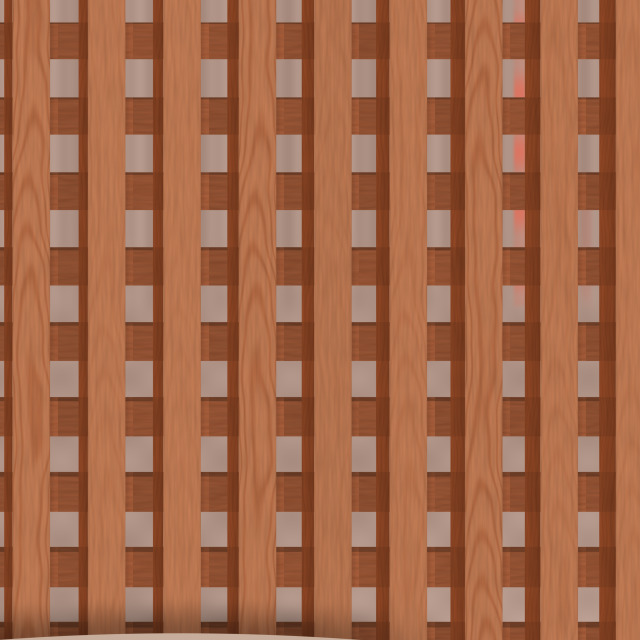
A WebGL 1 fragment shader for this pattern:

```glsl
precision highp float;
// Wooden lattice: upright slats over crossbars, with pale daylight in the gaps.
uniform vec2 u_resolution;

float hash(vec2 p) {
  return fract(sin(dot(p, vec2(127.1, 311.7))) * 4375.85);
}

// Distance to the nearest scattered point.
float cellular(vec2 p) {
  vec2 cell = floor(p);
  float nearest = 2.0;
  for (int y = -1; y <= 1; y++) {
    for (int x = -1; x <= 1; x++) {
      vec2 c = cell + vec2(float(x), float(y));
      vec2 point = c + vec2(hash(c), hash(c + 37.0));
      nearest = min(nearest, distance(p, point));
    }
  }
  return nearest;
}

// Soft-edged strip from a to b.
float band(float t, float a, float b, float soft) {
  return smoothstep(a - soft, a + soft, t) - smoothstep(b - soft, b + soft, t);
}

// Tint of the wood; q.x runs across the board and q.y along it.
vec3 grain(vec2 q, float seed, float figure) {
  float sway = sin(q.y * 1.3 + seed) + 0.5 * sin(q.y * 3.1 + seed * 2.3)
             + 0.25 * sin(q.y * 7.7 + seed * 4.1);

  // Straight fibres with long pores.
  float fibre = sin(q.x * 61.0 + sway * 1.5 + seed) + 0.7 * sin(q.x * 103.0 - sway * 2.0);
  float pores = cellular(vec2(q.x * 26.0 + seed * 9.0, q.y * 2.6)) - 0.45;
  float mottle = sin(q.y * 5.0 + q.x * 9.0 + seed) * sin(q.y * 2.3 - q.x * 6.0);
  float tone = 1.0 + 0.014 * fibre - 0.07 * pores + 0.012 * mottle;

  // Arched and oval growth rings.
  float c = q.x - 0.25 + 0.045 * sway;
  float rings = 180.0 * c * c + 4.0 * q.y + 7.0 * sin(q.y * 0.9 + seed) + 0.8 * sway;
  float line = pow(0.5 + 0.5 * sin(rings), 3.0);
  return tone * mix(vec3(1.0), vec3(0.90, 0.81, 0.73), line * figure);
}

// Blurred daylight behind the lattice.
vec3 daylight(vec2 p) {
  float stripes = sin(p.x * 95.0) + 0.6 * sin(p.x * 231.0 + 1.0);
  float blobs = sin(p.x * 61.0 + 2.0) * sin(p.y * 73.0);
  float upper = smoothstep(0.45, 0.65, p.y);
  vec3 col = vec3(0.68, 0.57, 0.52) + 0.022 * mix(blobs, stripes, upper);
  col += 0.04 * smoothstep(0.3, 0.0, p.y) * smoothstep(0.3, 0.8, p.x);

  // Red glow in one column, with a faint one beside it.
  float glow = band(p.x, 0.803, 0.821, 0.004) * smoothstep(0.515, 0.53, p.y);
  glow *= 0.65 + 0.35 * sin(p.y * 68.0);
  glow += 0.2 * band(p.x, 0.908, 0.924, 0.006) * band(p.y, 0.53, 0.71, 0.02);
  return mix(col, vec3(0.88, 0.44, 0.36), glow * 0.85);
}

void main() {
  vec2 p = gl_FragCoord.xy / u_resolution;
  float soft = 8.5 * max(0.0011, 0.7 / min(u_resolution.x, u_resolution.y));

  // Slats count from the left, bars from the top.
  float u = p.x * 8.486 - 0.166;
  float v = (1.0 - p.y) * 8.543 - 0.300;
  float slat = floor(u + 0.4);
  float bar = floor(v + 0.25);
  float s = u - slat;
  float b = v - bar;
  float along = p.y * 8.5;

  vec3 col = daylight(p);

  // Crossbars, whose shaded top edge thickens downwards.
  float barSeed = hash(vec2(bar + 3.0, slat + 11.0)) * 6.28;
  vec3 wood = vec3(0.615, 0.345, 0.215) * grain(vec2(b, u), barSeed, 0.25);
  wood *= 0.97 + 0.06 * hash(vec2(slat, bar));
  float lip = 0.02 + 0.007 * max(bar, 0.0);
  wood *= 1.0 - 0.24 * band(b, -0.05, lip, soft);
  wood *= 1.0 - 0.10 * smoothstep(0.08, 0.0, s - 0.497);
  float barMask = band(b, 0.0, 0.49 + 0.007 * bar, soft);
  col = mix(col, wood, barMask);

  // Slat sides, wider towards the right.
  float depth = 0.11 + 0.0138 * slat;
  float slatSeed = hash(vec2(slat + 5.0, 2.0)) * 6.28;
  vec3 side = vec3(0.505, 0.25, 0.13) * grain(vec2(s, along), slatSeed + 2.0, 0.3);
  side *= 1.04 - 0.08 * barMask;
  side *= 0.93 + 0.10 * smoothstep(0.0, -depth, s);
  col = mix(col, side, band(s, -depth, 0.0, soft));

  // Slat fronts; every third one is strongly figured.
  float figure = mod(slat, 3.0) < 0.5 ? 0.75 : 0.10 + 0.25 * hash(vec2(slat, 8.0));
  vec3 front = vec3(0.71, 0.452, 0.308) * grain(vec2(s, along), slatSeed, figure);
  front *= 0.985 + 0.04 * hash(vec2(slat, 19.0));
  front *= 1.0 - 0.06 * smoothstep(0.03, 0.0, s) - 0.05 * smoothstep(0.475, 0.497, s);
  col = mix(col, front, band(s, 0.0, 0.497, soft));

  // Shadow and pale curved rim at the foot.
  float rim = 0.0105 - 0.13 * (p.x - 0.28) * (p.x - 0.28);
  col *= 1.0 - 0.30 * smoothstep(0.06, 0.0, p.y - rim) * smoothstep(0.75, 0.45, p.x);
  col = mix(col, vec3(0.78, 0.68, 0.61), smoothstep(soft, -soft, (p.y - rim) * 8.5));

  gl_FragColor = vec4(col, 1.0);
}
```
